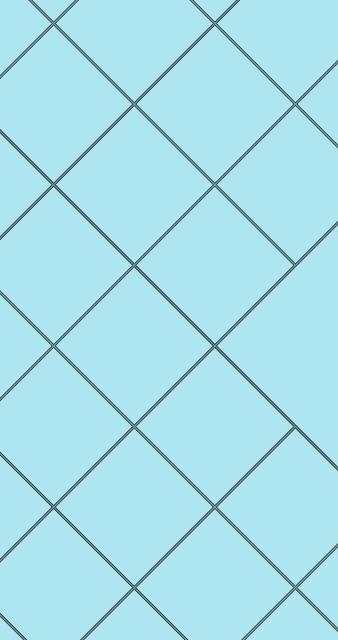
Write a Shadertoy shader that draws this pattern.

```glsl
// Pale blue diagonal square tiles with dark-rimmed joints, two joints left open.

float hash(vec2 p) {
    return fract(sin(dot(p, vec2(127.1, 311.7))) * 43758.5);
}

void mainImage(out vec4 fragColor, in vec2 fragCoord) {
    vec2 p = fragCoord / iResolution.y - vec2(0.2098, 0.5855);
    float pixel = 1.0 / iResolution.y;

    // Diagonal lattice: integer values of each coordinate are joint lines
    const float diagonal = 0.25186;
    vec2 lattice = vec2(p.x + p.y, p.x - p.y) / diagonal;
    vec2 line = floor(lattice + 0.5);
    vec2 dist = abs(lattice - line) * diagonal * 0.7071;

    // Two missing joints merge the neighbouring tiles
    if (line.x == 1.0 && lattice.y > 1.0 && lattice.y < 2.0) dist.x = 1.0;
    if (line.y == 2.0 && lattice.x > 0.0 && lattice.x < 1.0) dist.y = 1.0;

    bool falling = dist.x < dist.y;
    float d = min(dist.x, dist.y);
    float wear = hash(falling ? vec2(line.x, 3.0) : vec2(line.y, 8.0));

    // Joint profile: dark rims around a lighter core
    float aa = 0.4 * pixel;
    float joint = 1.0 - smoothstep(0.00238 - aa, 0.00238 + aa, d);
    float core = 1.0 - smoothstep(0.0008 - aa, 0.0008 + aa, d);

    vec3 tile = vec3(0.68, 0.90, 0.94);
    vec3 tint = falling ? vec3(0.99, 1.01, 0.99) : vec3(0.99, 0.99, 1.02);
    vec3 rim = tile * tint * mix(0.31, 0.41, wear);
    vec3 groove = tile * tint * mix(0.64, 0.72, wear);

    vec3 color = mix(tile, mix(rim, groove, core), joint);
    fragColor = vec4(color, 1.0);
}
```
